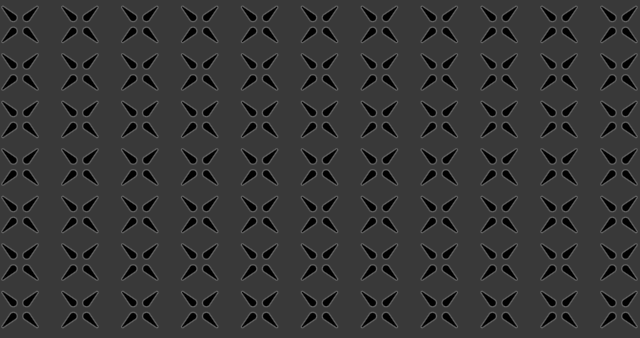
Give the GLSL for this pattern, as a WebGL 1 fragment shader.

```glsl
precision highp float;

uniform vec2 u_resolution;

// Lengths are fractions of the canvas height
const vec2 PITCH = vec2(0.1772, 0.1406);
const vec2 FIRST_CENTRE = vec2(0.0592, 0.0722); // from the top left
const float DROP_START = 0.0280;
const float DROP_LENGTH = 0.0434;
const float INNER_RADIUS = 0.0097;
const float TIP_RADIUS = 0.0014;
const float RIM_WIDTH = 0.0038;

const vec3 GROUND = vec3(0.222);
const vec3 RIM = vec3(0.385);
const vec3 HOLE = vec3(0.006);

// Position relative to the centre of the nearest repeat
vec2 repeatCell(vec2 p, vec2 pitch, vec2 centre) {
    return (fract((p - centre) / pitch + 0.5) - 0.5) * pitch;
}

// Signed distance to a tapered capsule lying along +y from the origin
float taperedCapsule(vec2 p, float r0, float r1, float len) {
    p.x = abs(p.x);
    float slope = (r0 - r1) / len;
    float rise = sqrt(1.0 - slope * slope);
    float k = dot(p, vec2(-slope, rise));
    if (k < 0.0) return length(p) - r0;
    if (k > rise * len) return length(p - vec2(0.0, len)) - r1;
    return dot(p, vec2(rise, slope)) - r0;
}

// Four drops on the diagonals, with their points outwards
float crossOfDrops(vec2 p, float start, float len, float r0, float r1) {
    p = abs(p);
    vec2 diagonal = vec2(p.x - p.y, p.x + p.y) * sqrt(0.5);
    return taperedCapsule(diagonal - vec2(0.0, start), r0, r1, len);
}

float coverage(float d, float pixel) {
    return clamp(0.5 - d / pixel, 0.0, 1.0);
}

void main() {
    float pixel = 1.0 / u_resolution.y;
    vec2 p = vec2(gl_FragCoord.x, u_resolution.y - gl_FragCoord.y) * pixel;

    vec2 cell = repeatCell(p, PITCH, FIRST_CENTRE);
    float d = crossOfDrops(cell, DROP_START, DROP_LENGTH, INNER_RADIUS, TIP_RADIUS);

    // Light rim first, then the dark hole inside it
    vec3 colour = mix(GROUND, RIM, coverage(d - RIM_WIDTH, pixel * 1.2));
    colour = mix(colour, HOLE, coverage(d, pixel * 1.2));

    gl_FragColor = vec4(colour, 1.0);
}
```
